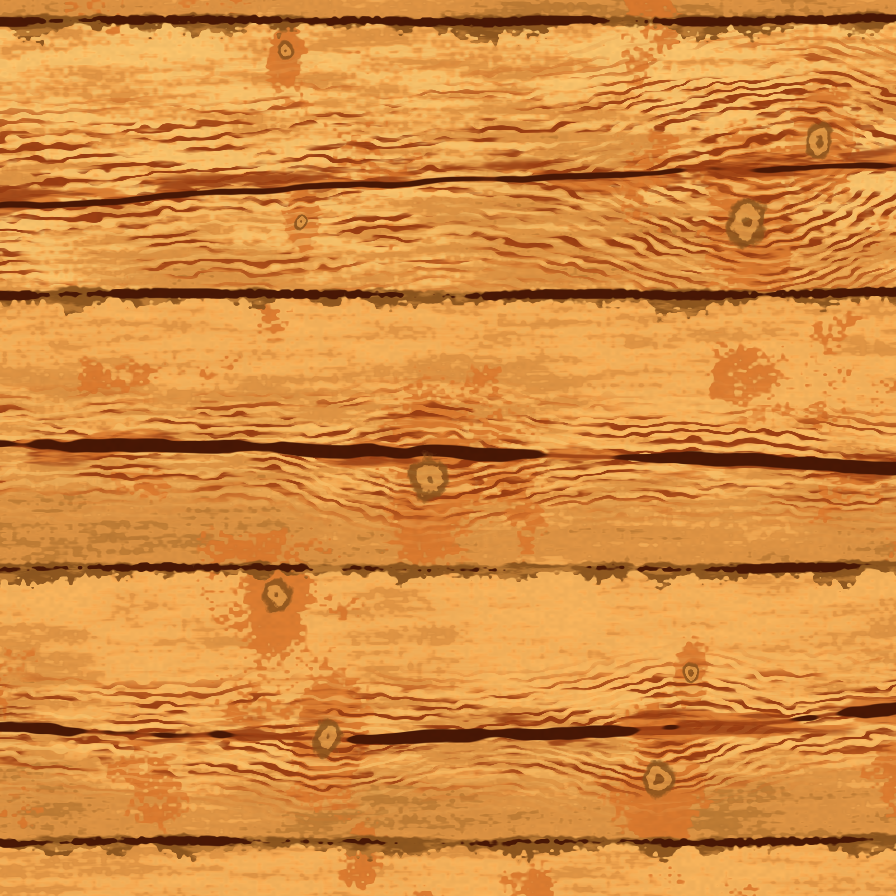
This texture is drawn by a Shadertoy shader. Its source:

```glsl
const vec3 PALE = vec3(.97, .76, .42);
const vec3 AMBER = vec3(.95, .65, .31);
const vec3 OCHRE = vec3(.86, .57, .26);
const vec3 ORANGE = vec3(.84, .46, .17);
const vec3 RUST = vec3(.60, .24, .07);
const vec3 BROWN = vec3(.53, .32, .11);
const vec3 DARK = vec3(.28, .09, .02);

// Each knot: centre, radius, and how far it pushes the grain aside
const vec4 KNOTS[9] = vec4[9](
    vec4(.833, .753, .023, .085), vec4(.478, .466, .023, .050),
    vec4(.365, .176, .017, .036), vec4(.736, .130, .018, .042),
    vec4(.309, .336, .017, .000), vec4(.318, .944, .009, .000),
    vec4(.336, .753, .008, .010), vec4(.915, .842, .016, .020),
    vec4(.771, .249, .009, .012));

float hash(vec2 p) {
    vec3 q = fract(p.xyx * .1031);
    q += dot(q, q.yzx + 33.33);
    return fract((q.x + q.y) * q.z);
}

float noise(vec2 p) {
    vec2 i = floor(p), f = fract(p);
    f = f * f * (3. - 2. * f);
    return mix(mix(hash(i), hash(i + vec2(1, 0)), f.x),
               mix(hash(i + vec2(0, 1)), hash(i + 1.), f.x), f.y);
}

float fbm(vec2 p) {
    float sum = 0., amp = .53;
    for (int i = 0; i < 4; i++) {
        sum += amp * noise(p);
        p = p * 2.03 + 17.3;
        amp *= .5;
    }
    return sum;
}

// Planks are numbered downwards from the topmost seam
float plankCoord(float y) { return (.977 - y) / .3055; }

// Height of the long crack in each plank
float crackHeight(float plank, float x) {
    vec3 c = plank < .5 ? vec3(.768, .075, -.028)
           : plank < 1.5 ? vec3(.503, -.010, -.014)
           : vec3(.188, -.060, .080);
    return dot(c, vec3(1, x, x * x));
}

void mainImage(out vec4 fragColor, in vec2 fragCoord) {
    vec2 p = fragCoord / iResolution.xy;
    float t = plankCoord(p.y + .009 * (fbm(vec2(p.x * 9., 3.)) - .5));
    float plank = floor(t), f = t - plank;
    float top = 1. - step(.5, abs(plank));
    float cracked = step(-.5, plank) * step(plank, 2.5);
    float off = p.y - crackHeight(plank, p.x) + .009 * (fbm(vec2(p.x * 14., plank * 5.)) - .5);

    // Influence of the knots in this plank
    float bulge = 0., stain = 0., knot = 9.;
    for (int i = 0; i < 9; i++) {
        vec4 k = KNOTS[i];
        if (floor(plankCoord(k.y)) != plank) continue;
        vec2 d = p - k.xy, e = d / (k.z * vec2(2.7, 5.));
        float sameSide = step(0., (k.y - crackHeight(plank, k.x)) * off);
        float across = d.x / (.05 + 1.3 * k.w);
        bulge += k.w * exp(-across * across) * mix(.55, 1., sameSide);
        stain = max(stain, exp(-dot(e, e)));
        knot = min(knot, length(d * vec2(1, .85)) / k.z + .8 * (fbm(p * 70.) - .5));
    }

    // Base tone: broad blotches, fine streaks, darker lower edge
    float streak = fbm(p * vec2(14, 130) + plank * 11.);
    float blotch = fbm(p * vec2(5, 11) + plank * 23.);
    float speck = noise(p * vec2(190, 256));
    float shade = smoothstep(.45, 1., f) * mix(1., .25, top);
    float tone = .4 * streak + .42 * blotch + .2 * speck + .22 * shade;
    vec3 col = mix(AMBER, OCHRE, smoothstep(.51, .6, tone));
    col = mix(col, vec3(.71, .46, .19), .85 * smoothstep(.75, .84, tone));
    col = mix(col, PALE, smoothstep(.54, .42, tone) * mix(.4, .95, top));

    // Orange stains around the knots and in loose patches
    float patches = .5 * smoothstep(.56, .72, fbm(p * vec2(7, 8) + 41.));
    float mottling = .6 * fbm(p * vec2(20, 26)) + .4 * speck;
    float stained = max(stain, patches) + .9 * (mottling - .42);
    col = mix(col, ORANGE, .9 * smoothstep(.5, .62, stained));

    // Grain lines arching round the knots and closing on the crack
    float reach = max(abs(off) - .55 * bulge, 0.) / mix(.052, .1, top);
    float band = cracked * exp(-reach * reach);
    float rings = abs(off) - bulge + .03 * (fbm(p * vec2(6, 15) + plank * 7.) - .5)
                + .007 * (noise(p * vec2(75, 150)) - .5);
    float wave = .5 + .5 * sin(6.2832 * rings * mix(92., 84., top));
    float wear = smoothstep(.36, .62, fbm(p * vec2(16, 85) + 5.));
    col = mix(col, PALE, .75 * band * smoothstep(.5, .15, wave) * smoothstep(.7, .4, streak));
    vec3 lineColor = mix(ORANGE, RUST, smoothstep(.3, .95, band + .5 * (wear - .6)));
    col = mix(col, lineColor, smoothstep(.55, .82, wave) * wear * smoothstep(.04, .5, band));

    // Crack: patchy rusty margin and a thin dark core that comes and goes
    float swell = fbm(vec2(p.x * 6., plank * 13. + 2.));
    float flake = fbm(p * vec2(12, 60) + 31.);
    float margin = .026 * smoothstep(.35, .75, flake);
    col = mix(col, mix(ORANGE, RUST, smoothstep(.4, .6, streak)),
              .85 * cracked * (1. - smoothstep(margin * .6, margin + .002, abs(off))));
    float seamCrack = 1. - smoothstep(.001, .0035, abs(off));
    col = mix(col, RUST, .85 * cracked * seamCrack);
    float core = mix(.0075, .0035, top) * smoothstep(.33, .7, swell + .25 * (noise(p * vec2(40, 90)) - .5));
    float open = smoothstep(.0005, .0025, core);
    col = mix(col, DARK, cracked * open * (1. - smoothstep(core - .001, core + .001, abs(off))));

    // Knots: mottled rim and rings round a lighter heart
    float rim = smoothstep(.35, .75, .5 + .5 * cos(knot * 7.5) + .5 * (speck - .5));
    vec3 heart = mix(vec3(.86, .59, .27), BROWN, rim);
    col = mix(col, heart, .85 * (1. - smoothstep(.85, 1.1, knot)));

    // Seams: ragged brown edge, then the broken gap
    float seam = floor(t + .5), gap = abs(t - seam) * .3055;
    float ragged = fbm(vec2(p.x * 38., seam * 9.)) + .35 * (speck - .5);
    float edge = t > seam ? .001 + .03 * ragged * ragged : .001 + .008 * ragged;
    vec3 edgeColor = mix(BROWN, vec3(.71, .46, .19), smoothstep(.5, .7, fbm(p * vec2(35, 110))));
    col = mix(col, edgeColor, .95 * (1. - smoothstep(edge - .001, edge + .002, gap)));
    float slit = .0055 * smoothstep(.22, .75, fbm(vec2(p.x * 13., seam * 5. + 1.)) + .3 * (speck - .5));
    float gapOpen = smoothstep(.0004, .0018, slit);
    col = mix(col, DARK, gapOpen * (1. - smoothstep(slit - .001, slit + .001, gap)));

    fragColor = vec4(col * (.97 + .06 * speck), 1);
}
```
